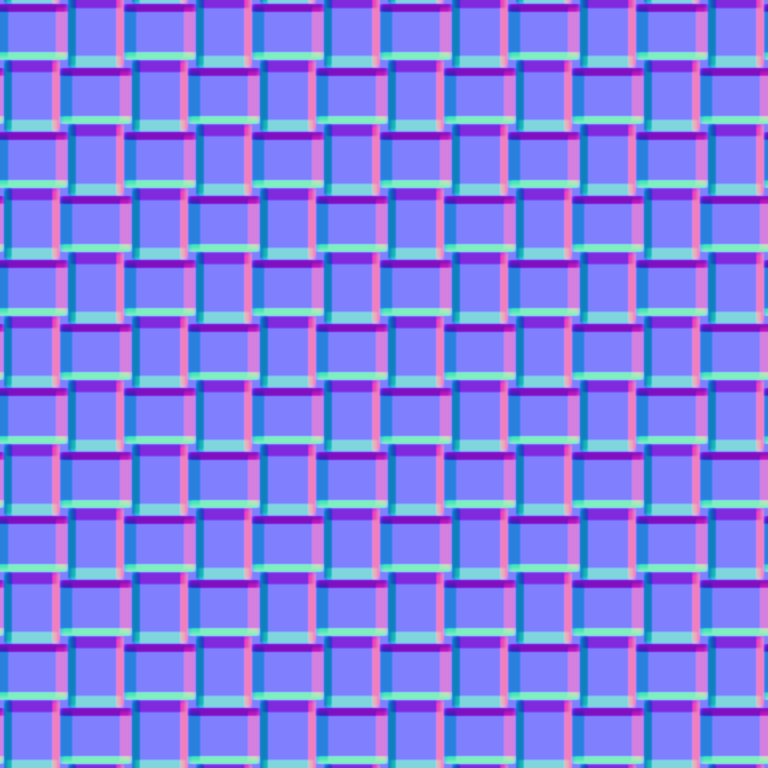
Write a Shadertoy shader that draws this texture map.

```glsl
// Soft plateau between two distances
float band(float d, float inner, float outer) {
    return smoothstep(inner - 0.025, inner + 0.025, d)
         - smoothstep(outer - 0.025, outer + 0.025, d);
}

// Outward slope of one strand crossing; x runs along the strand, y across it
vec2 strandSlope(vec2 p) {
    vec2 d = abs(p);
    float tipFade = 1.0 - smoothstep(0.48, 0.6, d.x);
    float sideFade = 1.0 - smoothstep(0.34, 0.44, d.y);
    float dip = 0.93 * band(d.x, 0.375, 0.55) * sideFade;
    float bevel = 1.8 * band(d.y, 0.32, 0.43) * tipFade;
    return sign(p) * vec2(dip, bevel);
}

void mainImage(out vec4 fragColor, in vec2 fragCoord) {
    vec2 grid = fragCoord / iResolution.xy * 12.0;
    vec2 cell = floor(grid);
    vec2 slope = vec2(0.0);

    // Strand ends reach into the neighbouring cells
    for (int j = -1; j <= 1; j++) {
        for (int i = -1; i <= 1; i++) {
            vec2 id = cell + vec2(i, j);
            vec2 p = grid - id - 0.5;
            bool horizontal = mod(id.x + id.y, 2.0) > 0.5;
            slope += horizontal ? strandSlope(p) : strandSlope(p.yx).yx;
        }
    }

    // Tangent-space normal with the green axis pointing down
    vec3 normal = normalize(vec3(slope.x, -slope.y, 1.0));
    fragColor = vec4(0.5 + 0.5 * normal, 1.0);
}
```
